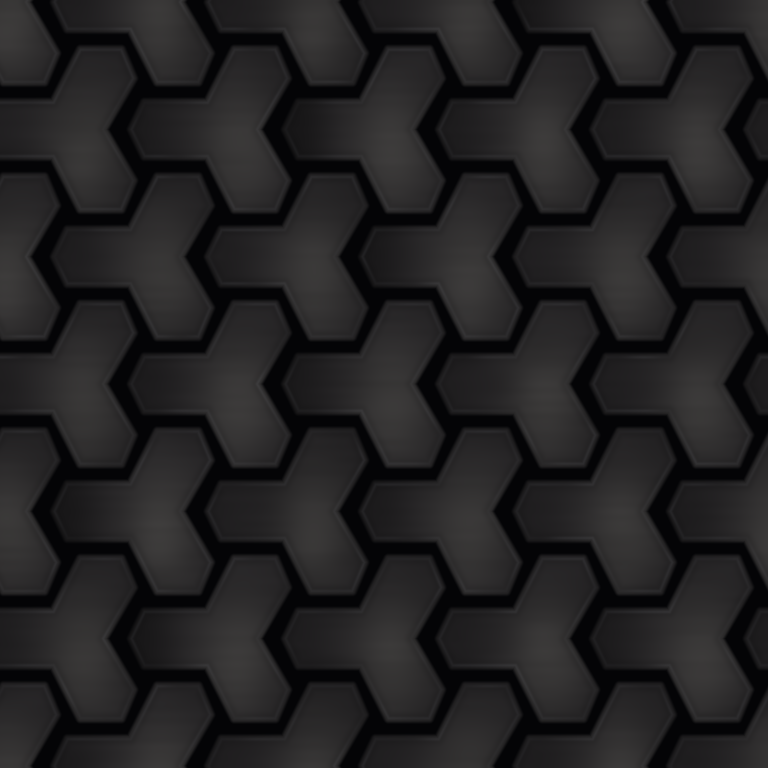
This pattern is drawn by a WebGL 2 fragment shader. Its source:

```glsl
#version 300 es
precision highp float;

uniform vec2 u_resolution;
out vec4 fragColor;

// Lengths are in units of the column pitch.
const float COLUMNS = 4.987;
const float ROW_PITCH = 0.8266;
const vec2 GRID_CENTER = vec2(0.5026, 0.5);
const float CORNER_RADIUS = 0.026;

const vec3 GAP_COLOR = vec3(0.014, 0.015, 0.023);
const vec3 SHADE_COLOR = vec3(0.136, 0.130, 0.136);
const vec3 GLOW_COLOR = vec3(0.232, 0.226, 0.224);
const vec3 RIM_COLOR = vec3(0.050, 0.052, 0.056);

// Upper half of the three-lobed tile, from left tip to right notch.
const int POINTS = 7;
const vec2 OUTLINE[POINTS] = vec2[POINTS](
    vec2(-0.653, 0.0), vec2(-0.568, 0.175), vec2(-0.159, 0.175),
    vec2(0.016, 0.519), vec2(0.281, 0.519), vec2(0.360, 0.332),
    vec2(0.165, 0.0));

float hash(vec2 p) {
    vec3 q = fract(p.xyx * vec3(0.1031, 0.1030, 0.0973));
    q += dot(q, q.yzx + 33.33);
    return fract((q.x + q.y) * q.z);
}

float valueNoise(vec2 p) {
    vec2 cell = floor(p);
    vec2 f = fract(p);
    f *= f * (3.0 - 2.0 * f);
    float low = mix(hash(cell), hash(cell + vec2(1.0, 0.0)), f.x);
    float high = mix(hash(cell + vec2(0.0, 1.0)), hash(cell + 1.0), f.x);
    return mix(low, high, f.y);
}

float segmentDistance(vec2 p, vec2 a, vec2 b) {
    vec2 ab = b - a;
    float t = clamp(dot(p - a, ab) / dot(ab, ab), 0.0, 1.0);
    return length(p - a - ab * t);
}

// Signed distance to the tile, mirrored about its horizontal axis.
float tileDistance(vec2 p, float radius) {
    p.y = abs(p.y);
    float d = 10.0;
    bool inside = false;
    for (int i = 0; i < POINTS - 1; i++) {
        vec2 a = OUTLINE[i];
        vec2 b = OUTLINE[i + 1];
        d = min(d, segmentDistance(p, a, b));
        if ((a.y > p.y) != (b.y > p.y)) {
            float crossing = mix(a.x, b.x, (p.y - a.y) / (b.y - a.y));
            if (p.x < crossing) inside = !inside;
        }
    }
    return (inside ? -d : d) - radius;
}

// Finds the closest tile; returns its distance, local position and id.
float nearestTile(vec2 p, out vec2 local, out vec2 id) {
    float nearest = 10.0;
    float baseRow = floor(p.y / ROW_PITCH + 0.5);
    for (int j = -1; j <= 1; j++) {
        float row = baseRow + float(j);
        float shift = 0.5 * mod(row, 2.0);
        float baseColumn = floor(p.x - shift + 0.645);
        for (int i = -1; i <= 1; i++) {
            float column = baseColumn + float(i);
            vec2 q = p - vec2(column + shift, row * ROW_PITCH);
            float d = tileDistance(q, CORNER_RADIUS);
            if (d < nearest) {
                nearest = d;
                local = q;
                id = vec2(column, row);
            }
        }
    }
    return nearest;
}

vec3 tileColor(vec2 q, vec2 id, float d) {
    float seed = hash(id + 17.0);

    // Soft highlight over the middle and the lower lobe.
    vec2 g = (q - vec2(0.04, -0.12)) / vec2(0.27, 0.43);
    float glow = exp(-dot(g, g));
    vec3 color = mix(SHADE_COLOR, GLOW_COLOR, glow);

    // Left arm falls into shade, by a different amount on each tile.
    float armShade = smoothstep(-0.25, -0.62, q.x);
    color *= 1.0 - armShade * mix(0.08, 0.38, seed * seed);

    // Uneven tone and faint horizontal streaks.
    float streaks = valueNoise(q * vec2(3.0, 24.0) + id * 31.0);
    float blotches = valueNoise(q * 4.0 + id * 13.0);
    color *= 0.95 + 0.08 * seed + 0.05 * (streaks - 0.5) + 0.10 * (blotches - 0.5);

    // Bevel with a thin worn rim.
    color *= mix(0.82, 1.0, smoothstep(0.0, 0.09, -d));
    float rim = exp(-pow((d + 0.027) / 0.011, 2.0));
    float wear = valueNoise(q * 6.0 + id * 7.0);
    return color + RIM_COLOR * rim * (0.25 + 0.75 * wear);
}

void main() {
    vec2 uv = gl_FragCoord.xy / u_resolution;
    vec2 p = (uv - GRID_CENTER) * COLUMNS;
    vec2 local = vec2(0.0);
    vec2 id = vec2(0.0);
    float d = nearestTile(p, local, id);
    float softness = max(0.014, COLUMNS / u_resolution.y);
    float coverage = 1.0 - smoothstep(-softness, softness, d);
    fragColor = vec4(mix(GAP_COLOR, tileColor(local, id, d), coverage), 1.0);
}
```
